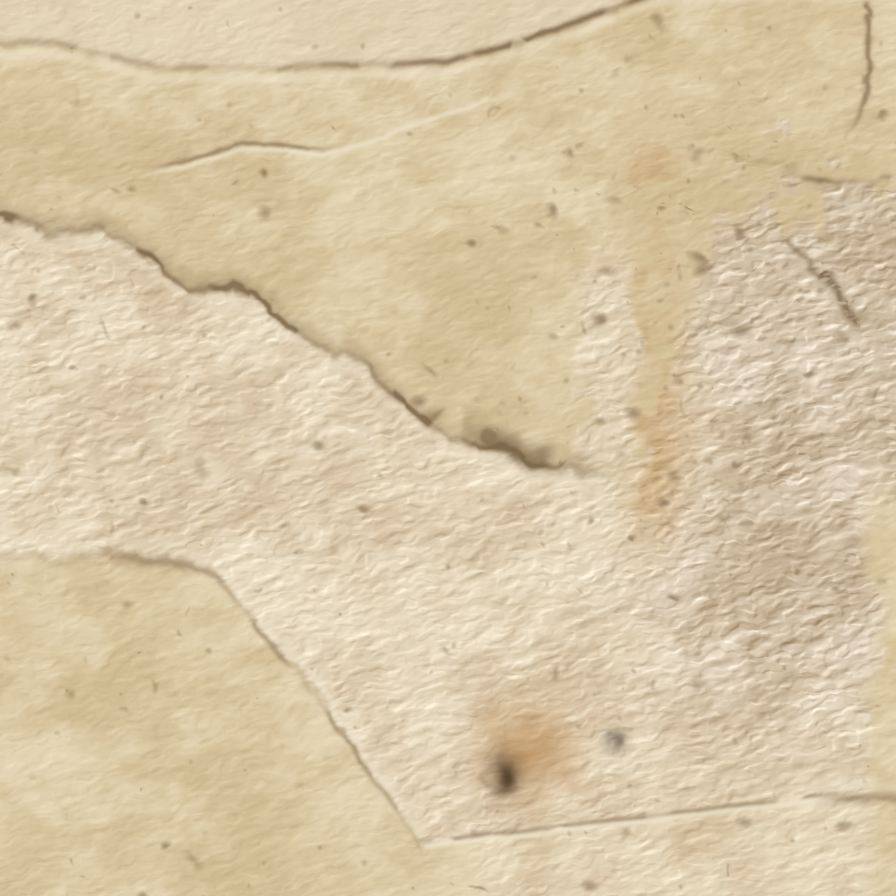
A three.js fragment shader for this texture:

```glsl
// Weathered parchment: smooth yellowed skin torn away over pale, fibrous pulp.
// Torn edges are wobbled height curves; smooth cellular noise gives the mottling,
// and its slope along a light direction gives the embossed fibres.
varying vec2 vUv;

float hash(vec2 c) {
  vec3 q = fract(c.xyx * vec3(0.1031, 0.1030, 0.0973));
  q += dot(q, q.yzx + 33.3);
  return fract((q.x + q.y) * q.z);
}
vec2 cellPoint(vec2 c) { return c + vec2(hash(c), hash(c + 57.0)); }

// Smooth cellular noise: random cell values blended by distance
float cells(vec2 p) {
  vec2 sum = vec2(0.0);
  for (int j = -1; j <= 1; j++)
    for (int i = -1; i <= 1; i++) {
      vec2 c = floor(p) + vec2(float(i), float(j));
      vec2 d = p - cellPoint(c);
      sum += exp(-7.0 * dot(d, d)) * vec2(hash(c + 19.7), 1.0);
    }
  return sum.x / sum.y;
}
float layered(vec2 p) {
  return 0.5 * cells(p) + 0.3 * cells(p * 2.1 + 7.0) + 0.2 * cells(p * 4.3 + 3.0);
}

// Sparse soft dots of random size and strength
float specks(vec2 p, float share) {
  float ink = 0.0;
  for (int j = -1; j <= 1; j++)
    for (int i = -1; i <= 1; i++) {
      vec2 c = floor(p) + vec2(float(i), float(j));
      float size = 0.2 + 0.25 * hash(c + 31.0);
      float blot = 1.0 - smoothstep(0.0, size, length(p - cellPoint(c)));
      ink = max(ink, blot * step(hash(c + 83.0), share) * (0.4 + 0.6 * hash(c + 11.0)));
    }
  return ink;
}

float ramp(float x, float a, float b) { return clamp((x - a) / (b - a), 0.0, 1.0); }
float stroke(float d, float width) { return exp(-d * d / (width * width)); }
float band(float x, float a, float b, float soft) {
  return smoothstep(a - soft, a + soft, x) * (1.0 - smoothstep(b - soft, b + soft, x));
}
float segment(vec2 p, vec2 a, vec2 b) {
  vec2 ab = b - a;
  return length(p - a - ab * clamp(dot(p - a, ab) / dot(ab, ab), 0.0, 1.0));
}

void main() {
  vec2 p = vUv;
  float x = p.x;
  float broad = layered(p * vec2(6.0, 7.0));
  float mottle = layered(p * vec2(19.0, 24.0) + 40.0);
  float wobble = (cells(p * 24.0) - 0.5) * 0.013 + (cells(p * 75.0) - 0.5) * 0.006;
  float wear = smoothstep(0.3, 0.65, cells(p * 27.0 + 9.0));
  vec2 q = p + vec2(wobble, (cells(p * 33.0 + 5.0) - 0.5) * 0.02);

  // Embossed fibres, rising gently to the right
  vec2 f = mat2(0.96, -0.27, 0.27, 0.96) * p + vec2(0.0, wobble * 0.5);
  vec2 coarse = f * vec2(42.0, 115.0), fine = f * vec2(95.0, 215.0);
  float relief = 0.8 * (cells(coarse) - cells(coarse + vec2(0.15, -0.55)))
               + 0.9 * (cells(fine) - cells(fine + vec2(0.2, -0.6)));

  // Heights above the torn edges
  float top = p.y - wobble * 0.4 - (0.952 - 0.027 * ramp(x, 0.06, 0.17)
    + 0.006 * ramp(x, 0.33, 0.5) + 0.024 * ramp(x, 0.5, 0.58) + 0.06 * ramp(x, 0.58, 0.75));
  float tear = p.y - wobble - (0.755 - 0.015 * ramp(x, 0.0, 0.05) - 0.06 * ramp(x, 0.13, 0.21)
    - 0.10 * ramp(x, 0.26, 0.42) - 0.07 * ramp(x, 0.42, 0.5) - 0.045 * ramp(x, 0.5, 0.68)
    + 0.33 * ramp(x, 0.71, 0.8) + (mottle - 0.5) * 0.35 * ramp(x, 0.68, 0.76));
  float flap = p.y - wobble * (1.0 - 0.85 * ramp(x, 0.4, 0.48)) - (0.38 - 0.02 * ramp(x, 0.19, 0.24)
    - 0.13 * ramp(x, 0.24, 0.35) - 0.175 * ramp(x, 0.35, 0.47) + 0.055 * ramp(x, 0.47, 0.94));
  float fold = p.y - wobble * 0.4 - (0.81 + 0.03 * ramp(x, 0.16, 0.27)
    - 0.008 * ramp(x, 0.28, 0.36) + 0.08 * ramp(x, 0.36, 0.6));

  // Where the pulp shows
  float pulpArea = band(tear, -2.0, 0.0, 0.005 + 0.05 * ramp(x, 0.69, 0.78));
  pulpArea *= smoothstep(-0.004, 0.005, flap);
  pulpArea = max(pulpArea, 0.7 * (1.0 - smoothstep(-0.003, 0.003, flap)) * smoothstep(0.5, 0.58, x));
  float window = band(q.x + wobble, 0.65, 0.712, 0.01) * band(q.y, 0.47, 0.72, 0.03);
  pulpArea = max(pulpArea, window);
  pulpArea *= 1.0 - smoothstep(0.962, 0.985, q.x + wobble) * (1.0 - smoothstep(0.4, 0.5, p.y));

  // Base colours
  float tone = smoothstep(0.25, 0.75, 0.5 * broad + 0.5 * mottle);
  vec3 skin = mix(vec3(0.82, 0.74, 0.58), vec3(0.89, 0.83, 0.70), tone);
  skin = mix(skin, vec3(0.89, 0.83, 0.72), 0.65 * smoothstep(-0.002, 0.004, top));
  vec3 pulp = mix(vec3(0.84, 0.76, 0.64), vec3(0.91, 0.86, 0.76), tone);
  float greyed = smoothstep(0.68, 0.86, x + (broad - 0.5) * 0.25) * smoothstep(0.1, 0.3, p.y);
  pulp = mix(pulp, mix(vec3(0.75, 0.67, 0.56), vec3(0.87, 0.81, 0.73), tone), 0.85 * greyed);
  vec3 col = mix(skin, pulp, pulpArea);
  float rust = band(q.x, 0.7, 0.76, 0.03) * band(p.y, 0.4, 0.85, 0.06) * (1.0 - window);
  col = mix(col, vec3(0.77, 0.64, 0.46), rust * 0.75 * smoothstep(0.3, 0.65, mottle));
  col += relief * mix(0.045, 0.11 + 0.07 * greyed, pulpArea) * vec3(0.9, 1.0, 1.1);

  // Lit lips and broken dark lines along edges and cracks
  float tearLine = 1.0 - smoothstep(0.65, 0.69, x);
  float rule = smoothstep(0.46, 0.48, x) * (1.0 - smoothstep(0.9, 0.95, x));
  float light = 0.35 * stroke(tear + 0.012, 0.009) * tearLine + 0.4 * stroke(top + 0.012, 0.006)
    + 0.3 * stroke(flap - 0.011, 0.009) * (1.0 - rule) + 0.65 * stroke(flap, 0.004) * rule
    + 0.6 * stroke(fold + 0.006, 0.004) * band(x, 0.17, 0.56, 0.03);
  float dark = stroke(tear, 0.0045) * tearLine * (0.2 + 0.55 * wear)
    + 0.18 * stroke(tear - 0.006, 0.012) * tearLine
    + stroke(top, 0.0045) * (0.3 + 0.45 * ramp(x, 0.25, 0.55)) * (0.4 + 0.6 * wear)
    + stroke(flap + 0.001, 0.006) * (0.12 + 0.3 * wear) * (1.0 - rule)
    + stroke(flap - 0.005, 0.003) * 0.4 * wear * rule
    + stroke(fold, 0.003) * 0.5 * band(x, 0.18, 0.36, 0.03);
  float crack = min(segment(q, vec2(0.82, 0.815), vec2(0.99, 0.797)),
    min(segment(q, vec2(0.97, 1.0), vec2(0.965, 0.89)), segment(q, vec2(0.965, 0.89), vec2(0.94, 0.85))));
  dark += stroke(crack, 0.004) * (0.15 + 0.45 * wear);
  dark += 0.75 * stroke(segment(q, vec2(0.925, 0.69), vec2(0.96, 0.645)), 0.008) * smoothstep(-0.3, 0.3, relief + 0.2);
  dark += 0.45 * stroke(segment(q, vec2(0.875, 0.725), vec2(0.925, 0.69)), 0.004);
  col = mix(col, vec3(0.95, 0.91, 0.82), clamp(light, 0.0, 0.8));
  col = mix(col, vec3(0.46, 0.37, 0.26), clamp(dark, 0.0, 0.8));

  // Scattered dirt, denser around the rusty break
  float dirty = 0.025 + 0.2 * stroke(length((p - vec2(0.74, 0.62)) * vec2(1.0, 0.6)), 0.15);
  float dirt = 0.6 * specks(q * vec2(30.0, 38.0), dirty) + 0.35 * specks(q * 70.0, dirty);
  dirt += 0.6 * wear * stroke(segment(q, vec2(0.49, 0.53), vec2(0.6, 0.49)), 0.014);
  col = mix(col, vec3(0.47, 0.38, 0.27), min(dirt, 0.7));

  // Burn stain with an orange halo, and a grey spot beside it
  col = mix(col, vec3(0.72, 0.54, 0.33), 0.7 * stroke(length(q - vec2(0.592, 0.162)), 0.05));
  float burn = length((q - vec2(0.567, 0.14)) * vec2(1.3, 1.0));
  col = mix(col, vec3(0.27, 0.21, 0.14), 0.85 * stroke(burn, 0.024));
  col = mix(col, vec3(0.43, 0.38, 0.32), 0.75 * stroke(length(q - vec2(0.686, 0.176)), 0.014));
  gl_FragColor = vec4(col, 1.0);
}
```
